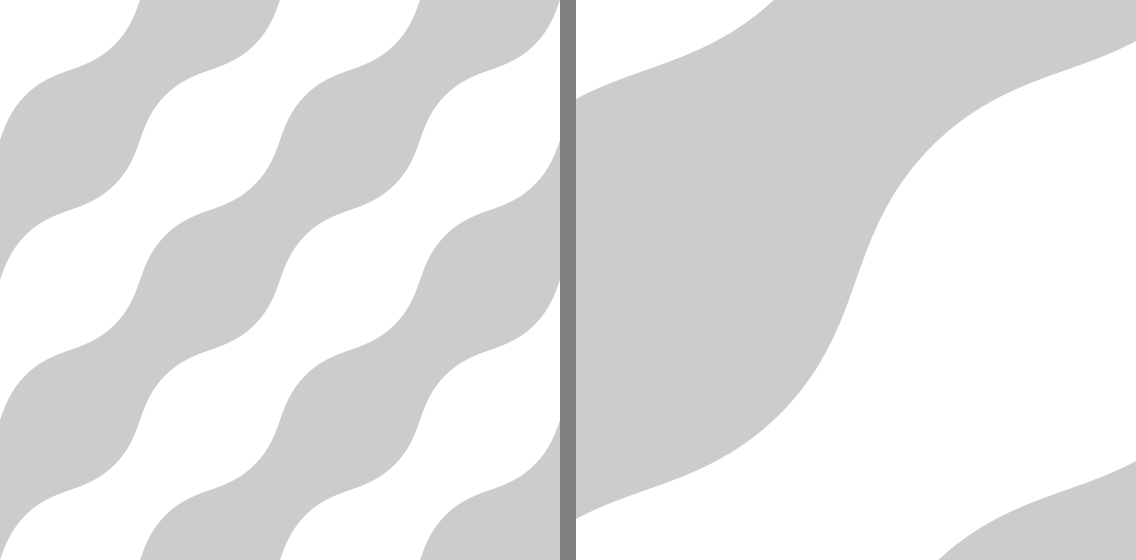
Left, the full canvas; right, a detail of the centre.
Give the GLSL for this pattern, as a Shadertoy shader.

```glsl
// Diagonal grey and white bands with rippling edges, two repeats across and down.
// A linear ramp x - y is bent by sines of x and y; each whole level of the
// bent ramp is a band edge, smoothed over one pixel by its analytic gradient.

const float TAU = 6.2831853;

// Bent ramp: rises by 2 for each pair of bands.
float bandRamp(vec2 p) {
    return p.x - p.y + 0.076 * (sin(TAU * p.x) + sin(TAU * p.y));
}

vec2 bandRampGradient(vec2 p) {
    return vec2(1.0, -1.0) + 0.076 * TAU * cos(TAU * p);
}

void mainImage(out vec4 fragColor, in vec2 fragCoord) {
    // Four ripples per side make two whole repeats
    vec2 p = 4.0 * fragCoord / iResolution.xy;

    // Triangle wave: positive inside grey bands, zero on the edges
    float inside = 0.5 - abs(mod(bandRamp(p) - 0.5, 2.0) - 1.0);

    // Change of the ramp over one pixel
    float pixel = length(bandRampGradient(p) * 4.0 / iResolution.xy);
    float grey = clamp(inside / pixel + 0.5, 0.0, 1.0);

    fragColor = vec4(mix(vec3(1.0), vec3(0.8), grey), 1.0);
}
```
